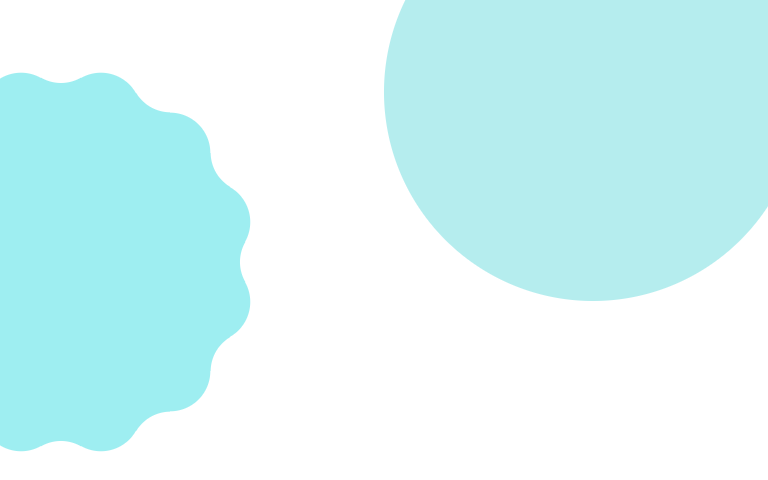
Give the GLSL for this background, as a WebGL 1 fragment shader.

```glsl
precision highp float;

uniform vec2 u_resolution;

// Coverage of a shape from its signed distance, in units of canvas height
float coverage(float dist) {
    return clamp(0.5 - dist * u_resolution.y, 0.0, 1.0);
}

// Twelve round lobes joined by hollow arcs of the same radius
float scallopDistance(vec2 p) {
    float sector = radians(30.0);
    float radius = length(p);
    float angle = atan(p.y, p.x + 1e-6);
    float folded = abs(mod(angle + 0.5 * sector, sector) - 0.5 * sector);
    vec2 q = radius * vec2(cos(folded), sin(folded));

    vec2 lobeCenter = 0.3214 * vec2(cos(0.5 * sector), sin(0.5 * sector));
    float lobe = length(q - lobeCenter) - 0.0838;
    float hollow = 0.0838 - length(q - vec2(0.4567, 0.0));
    float rim = folded > 0.1081 ? lobe : hollow;

    // Solid core inside the rim, empty space beyond it
    return max(min(rim, radius - 0.365), radius - 0.417);
}

void main() {
    vec2 p = gl_FragCoord.xy / u_resolution.y;
    // Keep horizontal places proportional to the canvas width
    float aspect = u_resolution.x / u_resolution.y;
    vec2 discCenter = vec2(0.7721 * aspect, 0.8083);
    vec2 scallopCenter = vec2(0.0794 * aspect, 0.4542);

    vec3 color = vec3(1.0);
    float disc = length(p - discCenter) - 0.4354;
    color = mix(color, vec3(0.71, 0.93, 0.935), coverage(disc));
    color = mix(color, vec3(0.62, 0.933, 0.945), coverage(scallopDistance(p - scallopCenter)));

    gl_FragColor = vec4(color, 1.0);
}
```
